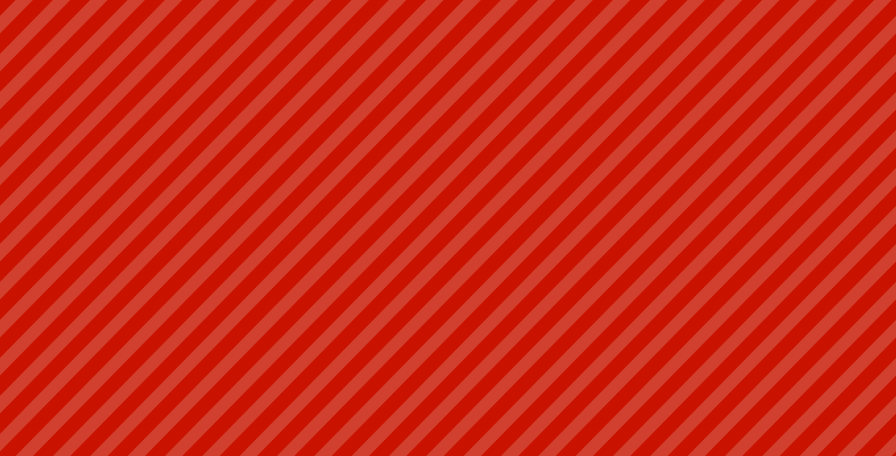
This pattern is drawn by a Shadertoy shader. Its source:

```glsl
// Diagonal candy stripes: even light red bands rising to the right on deep red.

const vec3  DEEP_RED     = vec3(0.79, 0.07, 0.00);
const vec3  LIGHT_RED    = vec3(0.82, 0.25, 0.18);
const vec2  REPEATS      = vec2(24.0, 12.0);  // bands across and down the canvas
const float LIGHT_SHARE  = 0.465;             // light part of each repeat
const float FIRST_CENTRE = 0.65;              // first light band, in repeats from the top left
const float EDGE_PIXELS  = 0.6;               // half width of the smoothed edge

// Coverage of the light band; position and blur are measured in repeats.
float stripeCoverage(float position, float blur) {
    float fromCentre = abs(fract(position - FIRST_CENTRE + 0.5) - 0.5);
    float edge = fromCentre - 0.5 * LIGHT_SHARE;
    return 1.0 - smoothstep(-blur, blur, edge);
}

void mainImage(out vec4 fragColor, in vec2 fragCoord) {
    // Canvas fractions, measured from the top left corner
    vec2 uv = fragCoord / iResolution.xy;
    vec2 fromCorner = vec2(uv.x, 1.0 - uv.y);

    // Bands follow lines of equal repeat count
    float position = dot(fromCorner, REPEATS);
    float blur = EDGE_PIXELS * length(REPEATS / iResolution.xy);

    vec3 colour = mix(DEEP_RED, LIGHT_RED, stripeCoverage(position, blur));
    fragColor = vec4(colour, 1.0);
}
```
